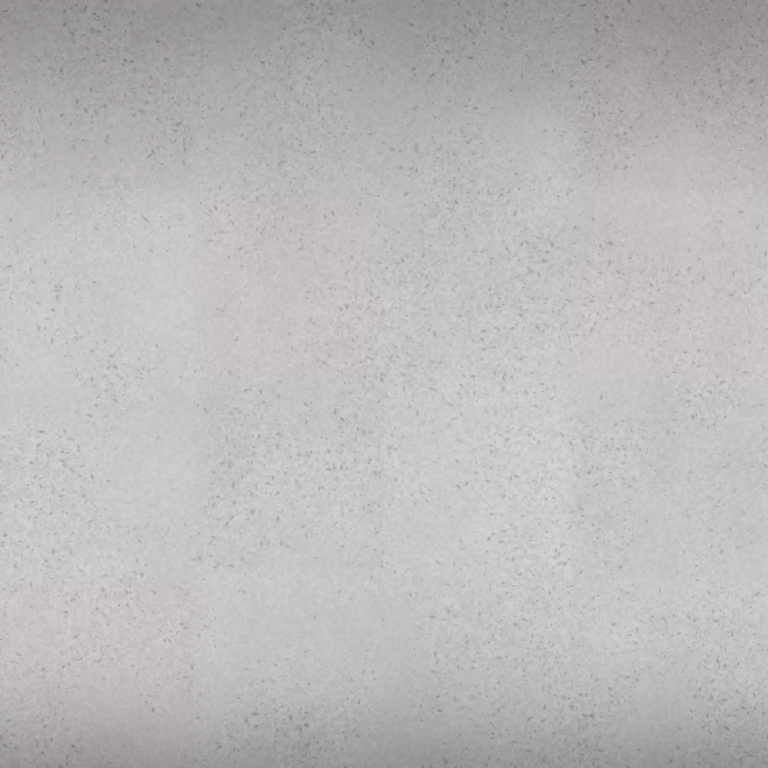
Write a three.js fragment shader that draws this texture.

```glsl
#define EDGE_GREY 0.585
#define BODY_GREY 0.780
#define TOP_FADE 0.18
#define BOTTOM_FADE 0.09
#define PANELS 4.0
#define PANEL_CONTRAST 0.028
#define BLOTCH_CONTRAST 0.060
#define STREAK_CONTRAST 0.018
#define GRAIN_CONTRAST 0.085
#define PIT_DEPTH 0.11
#define PIT_CELLS 120.0

varying vec2 vUv;

float hash(vec2 p, float seed) {
  vec3 q = fract(vec3(p.xyx + seed * 17.31) * 0.1031);
  q += dot(q, q.yzx + 33.33);
  return fract((q.x + q.y) * q.z);
}

// Wrapping value noise; a small softness gives flat cells with narrow joints
float cellNoise(vec2 uv, vec2 period, float softness, float seed) {
  vec2 p = uv * period - 0.5;
  vec2 cell = floor(p);
  vec2 w = smoothstep(0.5 - softness, 0.5 + softness, p - cell);
  vec2 a = mod(cell, period);
  vec2 b = mod(cell + 1.0, period);
  return mix(mix(hash(a, seed), hash(vec2(b.x, a.y), seed), w.x),
             mix(hash(vec2(a.x, b.y), seed), hash(b, seed), w.x), w.y);
}

float noise(vec2 uv, vec2 period, float seed) {
  return cellNoise(uv, period, 0.5, seed);
}

float fbm(vec2 uv, vec2 period, float seed) {
  float sum = 0.0;
  float amplitude = 0.5;
  for (int i = 0; i < 5; i++) {
    sum += amplitude * noise(uv, period, seed + float(i));
    period *= 2.0;
    amplitude *= 0.55;
  }
  return sum / 1.055;
}

// Short dark pits, one per cell, each with its own size and direction
float pits(vec2 uv, float density) {
  vec2 p = uv * PIT_CELLS;
  vec2 cell = floor(p);
  float dark = 0.0;
  for (int y = -1; y <= 1; y++) {
    for (int x = -1; x <= 1; x++) {
      vec2 neighbour = cell + vec2(float(x), float(y));
      vec2 id = mod(neighbour, PIT_CELLS);
      vec2 d = p - neighbour - vec2(hash(id, 31.0), hash(id, 32.0));
      float angle = 3.14159 * hash(id, 33.0);
      vec2 axis = vec2(cos(angle), sin(angle));
      vec2 local = vec2(dot(d, axis), dot(d, vec2(-axis.y, axis.x)));
      float size = mix(0.12, 0.32, pow(hash(id, 34.0), 3.0));
      float shape = 1.0 - smoothstep(0.3, 1.5, length(local / vec2(1.7, 0.9)) / size);
      float present = smoothstep(0.0, 0.15, density - hash(id, 35.0));
      dark = max(dark, shape * present * mix(0.35, 1.0, hash(id, 36.0)));
    }
  }
  return dark;
}

void main() {
  vec2 uv = vUv;

  // Light body fading to darker top and bottom
  float fade = (1.0 - exp(-pow(max(1.0 - uv.y, 0.0) / TOP_FADE, 1.4)))
             * (1.0 - exp(-pow(max(uv.y, 0.0) / BOTTOM_FADE, 1.4)));
  float grey = mix(EDGE_GREY, BODY_GREY, fade);

  // Faint cast panels with uneven joints
  vec2 wobble = vec2(fbm(uv, vec2(9.0), 1.0), fbm(uv, vec2(9.0), 7.0)) - 0.5;
  vec2 panelUv = uv + 0.03 * wobble;
  float panel = cellNoise(panelUv, vec2(PANELS), 0.05, 13.0);
  float pink = smoothstep(0.5, 0.8, cellNoise(panelUv, vec2(PANELS), 0.07, 14.0));
  grey += PANEL_CONTRAST * (panel - 0.5);

  // Cloudy stains and vertical streaks
  float blotch = fbm(uv, vec2(6.0, 7.0), 15.0);
  float streak = fbm(uv, vec2(26.0, 3.0), 21.0);
  grey += BLOTCH_CONTRAST * (blotch - 0.5) + STREAK_CONTRAST * (streak - 0.5);

  // Fine sandy grain, rougher in patches
  float rough = smoothstep(0.3, 0.7, fbm(uv, vec2(11.0, 9.0), 26.0));
  float grain = 0.55 * noise(uv, vec2(230.0), 41.0) + 0.45 * noise(uv, vec2(370.0), 42.0) - 0.5;
  grey += GRAIN_CONTRAST * mix(0.6, 1.1, rough) * grain;
  grey -= PIT_DEPTH * pits(uv, mix(0.12, 0.62, rough));

  // Cool and pinkish casts
  vec3 tint = mix(vec3(-0.001, 0.002, -0.001), vec3(0.008, -0.005, -0.004), pink);
  gl_FragColor = vec4(vec3(grey) + tint, 1.0);
}
```
